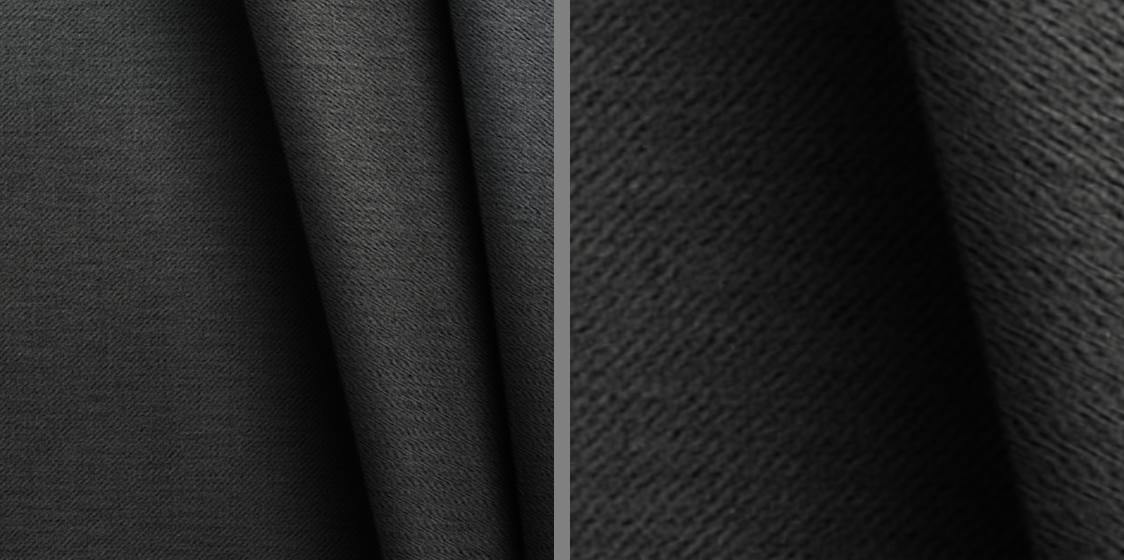
Left: the whole. Right: its middle third, enlarged.
A WebGL 2 fragment shader for this texture:

```glsl
#version 300 es
precision highp float;
// Charcoal twill cloth: a flat panel beside two soft diagonal folds.
uniform vec2 u_resolution;
out vec4 fragColor;

const float TAU = 6.2831853;

vec2 hashGradient(vec2 cell) {
  vec3 q = fract(vec3(cell.xyx) * vec3(0.1031, 0.1030, 0.0973));
  q += dot(q, q.yzx + 33.33);
  float angle = TAU * fract((q.x + q.y) * q.z);
  return vec2(cos(angle), sin(angle));
}

// Gradient noise, roughly -1 to 1
float noise(vec2 p) {
  vec2 i = floor(p), f = p - i;
  vec2 w = f * f * f * (f * (f * 6.0 - 15.0) + 10.0);
  float a = dot(hashGradient(i), f);
  float b = dot(hashGradient(i + vec2(1, 0)), f - vec2(1, 0));
  float c = dot(hashGradient(i + vec2(0, 1)), f - vec2(0, 1));
  float d = dot(hashGradient(i + vec2(1, 1)), f - vec2(1, 1));
  return 1.5 * mix(mix(a, b, w.x), mix(c, d, w.x), w.y);
}

// Regular diagonal ribs cut into stitches by horizontal yarn rows;
// ribs holds the rib frequency per axis, zigzag bends them row by row
float twill(vec2 p, vec2 ribs, float zigzag) {
  float wobble = 0.12 * noise(p * vec2(50, 170)) + 0.3 * noise(p * vec2(9, 14));
  float bend = abs(fract(p.y * 42.0 + 0.4 * noise(p * 12.0)) - 0.5);
  float across = dot(p, ribs) + wobble + zigzag * bend;
  float rib = sin(TAU * across);
  float row = cos(TAU * (p.y * 150.0 + 0.3 * noise(p * vec2(20, 60))));
  float stitch = noise(vec2(across * 2.0, p.y * 165.0));
  float strength = 0.75 + 0.5 * noise(p * vec2(45, 85) + 7.0);
  return strength * (rib + 0.3 * row * (0.6 - rib)) + 0.9 * stitch;
}

// Uneven yarn thickness along weft and warp
float slubs(vec2 p) {
  float weft = noise(p * vec2(9, 150)) + 0.8 * noise(p * vec2(20, 80) + 40.0);
  float warp = noise(p * vec2(120, 7) + 80.0) + 0.6 * noise(p * vec2(36, 3));
  return 0.7 * weft + 0.35 * warp;
}

void main() {
  vec2 p = gl_FragCoord.xy / u_resolution.y;
  float drop = 1.0 - p.y;
  float bow = drop * (1.0 - drop);

  // Fold outlines and signed distances to their right
  float edgeA = 0.434 + 0.250 * drop + 0.03 * bow;
  float edgeB = 0.801 + 0.139 * drop + 0.02 * bow;
  float fromA = p.x - edgeA;
  float fromB = p.x - edgeB;
  float inA = smoothstep(-0.005, 0.005, fromA);
  float inB = smoothstep(-0.005, 0.005, fromB);

  // Light on the flat panel, falling into the shadow of the first fold
  float panel = mix(0.16, 0.245, smoothstep(0.1, 1.05, p.y));
  panel *= 0.08 + 0.92 * smoothstep(0.01, 0.25, -fromA);
  panel *= 1.0 + 0.1 * noise(p * 3.5);

  // Light on the first fold, rolling off towards the second
  float s = fromA / (edgeB - edgeA);
  float foldA = mix(0.185, 0.29, smoothstep(0.0, 1.0, p.y));
  foldA *= mix(0.28, 1.0, smoothstep(-0.04, 0.33, s));
  foldA *= 1.0 - 0.2 * smoothstep(0.4, 0.7, s);
  foldA *= 0.04 + 0.96 * smoothstep(0.98, 0.7, s);

  // Light on the second fold
  float foldB = mix(0.115, 0.3, smoothstep(0.0, 1.05, p.y));
  foldB *= mix(0.32, 1.0, smoothstep(-0.01, 0.1, fromB));

  // Weave: ribs rise to the right on the panel and fall to the right on the folds
  vec2 foldP = vec2(fromA + 0.2 * p.y, p.y + 0.12 * fromA);
  float flatWeave = 0.24 * twill(p, vec2(84, -84), 0.0);
  float foldWeave = 0.31 * twill(foldP, vec2(76, 74), 1.3 * smoothstep(0.9, 0.2, p.y));
  float weave = mix(flatWeave, foldWeave, inA);
  weave += 0.18 * slubs(mix(p, foldP, inA));
  weave += 0.3 * noise(p * 235.0);

  // Sparse bright fibres
  float fibres = smoothstep(0.55, 0.9, noise(p * vec2(130, 170) + 15.0));

  float light = mix(mix(panel, foldA, inA), foldB, inB);
  float value = light * max(1.0 + weave + 0.4 * fibres, 0.12);

  // Cooler towards the lit top, neutral below
  vec3 cool = vec3(0.98, 1.005, 1.01);
  vec3 tint = mix(vec3(1.01, 1.0, 0.99), cool, smoothstep(0.55, 1.0, p.y) * (1.0 - inA));
  tint = mix(tint, vec3(0.97, 1.0, 1.03), inB * smoothstep(0.2, 0.9, p.y));
  fragColor = vec4(value * tint + 0.004, 1.0);
}
```
